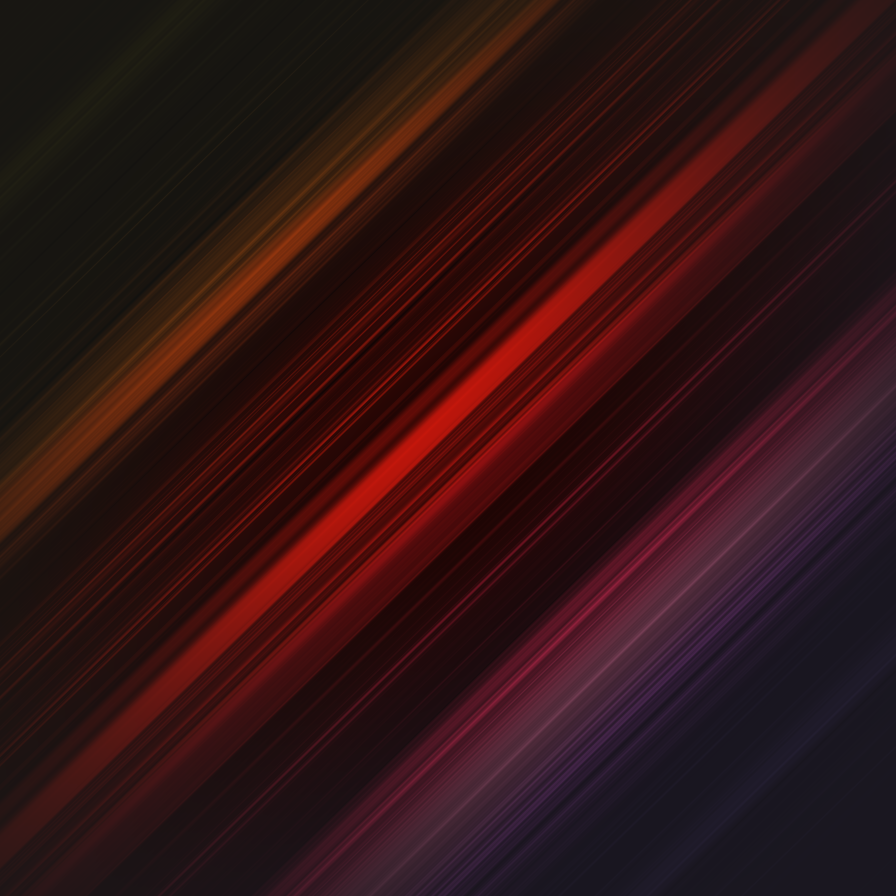
Write a three.js fragment shader that draws this background.

```glsl
// Diagonal streaks of light: orange, red and mauve beams on a dark ground.
// Every beam is a band across one slanted axis, cut by 1D gradient noise
// and thin lines, then faded to grey away from the centre.
varying vec2 vUv;

float hash(float n) {
  return fract(sin(n * 127.1 + 3.7) * 4375.85);
}

// 1D gradient noise, about -0.5 to 0.5
float gradientNoise(float x) {
  float i = floor(x);
  float f = x - i;
  float a = (hash(i) * 2.0 - 1.0) * f;
  float b = (hash(i + 1.0) * 2.0 - 1.0) * (f - 1.0);
  return mix(a, b, f * f * f * (f * (f * 6.0 - 15.0) + 10.0));
}

// Streak texture; octaves too fine for the canvas fade out
float streaks(float s, float freq, float pixel) {
  float sum = 0.0;
  float amp = 0.8;
  for (int i = 0; i < 3; i++) {
    sum += amp * gradientNoise(s * freq + float(i) * 17.3) * (1.0 - smoothstep(0.4, 0.9, freq * pixel));
    freq *= 2.0;
    amp *= 0.95;
  }
  return sum;
}

// Band from lo to hi with its own softness on each side
float band(float s, float lo, float hi, float softLo, float softHi) {
  return smoothstep(lo - softLo, lo + softLo, s) * (1.0 - smoothstep(hi - softHi, hi + softHi, s));
}

float glow(float s, float center, float width) {
  float d = (s - center) / width;
  return exp(-d * d);
}

// Hue of the light across the axis, from olive to navy
vec3 hueAt(float s) {
  vec3 c = mix(vec3(0.30, 0.30, 0.08), vec3(0.75, 0.28, 0.03), smoothstep(-0.70, -0.45, s));
  c = mix(c, vec3(0.80, 0.10, 0.03), smoothstep(-0.40, -0.22, s));
  c = mix(c, vec3(0.62, 0.08, 0.20), smoothstep(0.04, 0.22, s));
  c = mix(c, vec3(0.50, 0.26, 0.40), smoothstep(0.28, 0.42, s));
  return mix(c, vec3(0.22, 0.18, 0.36), smoothstep(0.45, 0.62, s));
}

void main() {
  vec2 p = vUv - 0.5;
  float s = 0.97 * p.x - p.y;
  float along = (p.x + 0.97 * p.y) * 0.72;
  float pixel = 0.7 * fwidth(s);
  float grain = streaks(s, 30.0, pixel);
  float fine = streaks(s + 3.1, 75.0, pixel);
  float cut = clamp(1.0 + 0.5 * grain + 0.9 * fine, 0.3, 1.7);
  vec3 hue = hueAt(s);

  // Dark ground, warm in the middle
  vec3 light = mix(vec3(0.080, 0.070, 0.050), vec3(0.120, 0.018, 0.013), smoothstep(-0.60, -0.20, s));
  light = mix(light, vec3(0.085, 0.070, 0.125), smoothstep(0.10, 0.65, s));

  // Olive and orange beams; the orange one narrows upward
  float orangeTop = -0.420 + 0.045 * along;
  light += vec3(0.08, 0.08, 0.01) * band(s, -0.80, -0.745, 0.03, 0.02) * cut;
  light += vec3(0.24, 0.11, 0.01) * band(s, -0.480, orangeTop, 0.045, 0.012) * cut;
  light += vec3(0.54, 0.17, 0.01) * band(s, orangeTop, -0.380, 0.014, 0.005) * (0.6 + 0.4 * cut);
  light += vec3(0.13, 0.04, 0.01) * band(s, -0.375, -0.345, 0.005, 0.02) * cut * cut;

  // Red core, its stepped halo with a dark slit, and the striped shade below
  light += vec3(0.61, 0.065, 0.030) * band(s, -0.055, -0.016, 0.006, 0.005);
  light += vec3(0.25, 0.025, 0.012) * band(s, -0.089, -0.055, 0.006, 0.006) * (1.0 - 0.55 * glow(s, -0.066, 0.005));
  light += vec3(0.20, 0.022, 0.016) * band(s, -0.016, 0.046, 0.006, 0.005) * cut * cut;

  // Crimson beam, brightest at its upper rim
  float crimsonFall = 1.0 - 0.35 * smoothstep(0.05, 0.10, s);
  light += vec3(0.25, 0.025, 0.035) * band(s, 0.046, 0.108, 0.004, 0.006) * crimsonFall * (0.8 + 0.2 * cut);
  light += vec3(0.20, 0.02, 0.02) * glow(s, 0.053, 0.008);
  light += vec3(0.15, 0.02, 0.02) * glow(s, 0.108, max(0.0015, pixel));

  // Pink to mauve to violet sheet
  light += vec3(0.33, 0.05, 0.11) * band(s, 0.300, 0.375, 0.020, 0.040) * cut;
  light += vec3(0.35, 0.17, 0.22) * band(s, 0.375, 0.455, 0.035, 0.050) * (0.5 + 0.5 * cut);
  light += vec3(0.13, 0.05, 0.14) * band(s, 0.455, 0.550, 0.040, 0.060) * cut * cut;
  light += vec3(0.07, 0.055, 0.12) * glow(s, 0.705, 0.022) * cut;

  // Faint texture and clusters of fine streaks between the beams
  float cluster = glow(s, -0.225, 0.055) + glow(s, -0.135, 0.030) + 0.7 * glow(s, 0.190, 0.030);
  light += hue * cluster * (0.06 + 0.55 * max(fine, 0.0));
  light += hue * max(0.5 * grain + fine, 0.0) * 0.13;
  for (int i = 0; i < 72; i++) {
    float k = float(i);
    float center = -0.82 + 1.64 * (k + hash(k + 5.0)) / 72.0;
    float width = 0.0010 + 0.0012 * hash(k + 71.0);
    float reach = glow(along, (hash(k + 31.0) - 0.5) * 0.5, 0.5);
    float tone = hash(k + 13.0) - 0.35;
    light += hue * glow(s, center, max(width, 0.7 * pixel)) * tone * reach * 0.34;
  }
  float thin = max(0.0018, 0.8 * pixel);
  light += vec3(0.28, 0.04, 0.09) * (glow(s, 0.187, thin) + 0.5 * glow(s, 0.199, thin));
  light += vec3(0.36, 0.06, 0.02) * (glow(s, -0.237, thin) + 0.8 * glow(s, -0.206, thin));
  light += vec3(0.32, 0.04, 0.02) * (glow(s, -0.142, thin) + 0.6 * glow(s, -0.150, thin));

  // Fade to grey toward the corners
  vec3 grey = mix(vec3(0.095, 0.090, 0.075), vec3(0.105, 0.095, 0.125), smoothstep(-0.5, 0.6, s));
  float keep = exp(-4.1 * dot(p, p));
  gl_FragColor = vec4(mix(grey, max(light, 0.0), keep), 1.0);
}
```
